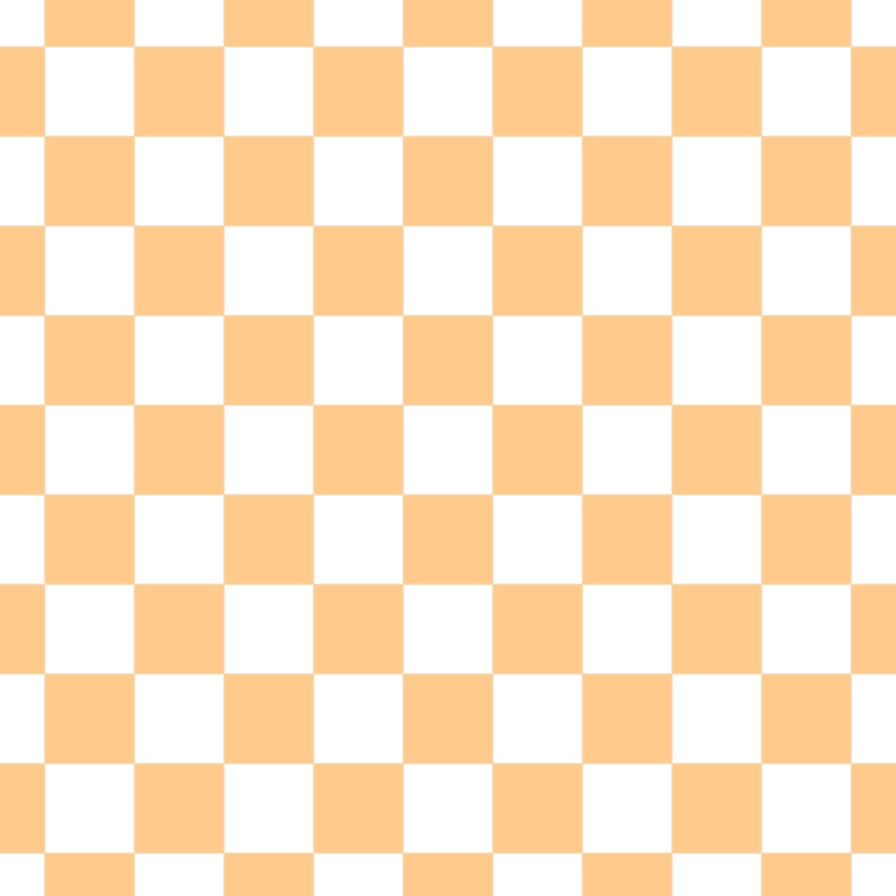
Write a WebGL 2 fragment shader that draws this pattern.

```glsl
#version 300 es
precision highp float;
// Peach and white checkerboard, ten squares across and ten down.
// A signed distance to the nearest square edge, negative inside peach,
// drives the soft edge and a faint dull rim just inside the peach squares.

uniform vec2 u_resolution;
out vec4 fragColor;

const float SQUARES = 10.0;                  // even, so that the board wraps
const vec2 EDGE_OFFSET = vec2(0.5, 0.478);   // first edges, in squares
const float EDGE_SOFTNESS = 0.022;           // half width of the blend, in squares
const float RIM_CENTER = -0.012;             // rim position, in squares
const float RIM_WIDTH = 0.03;                // rim reach, in squares
const float RIM_STRENGTH = 0.6;

const vec3 WHITE = vec3(1.0);
const vec3 PEACH = vec3(1.0, 0.793, 0.547);
const vec3 RIM = vec3(0.945, 0.805, 0.61);

// Triangle wave: distance to the nearest integer, its sign alternating per unit.
vec2 alternatingDistance(vec2 p) {
    return 0.5 - abs(mod(p + 0.5, 2.0) - 1.0);
}

// Distance to the board's edges: positive in white, negative in peach.
float checkerDistance(vec2 p) {
    vec2 d = alternatingDistance(p);
    return min(abs(d.x), abs(d.y)) * sign(d.x * d.y);
}

void main() {
    vec2 uv = gl_FragCoord.xy / u_resolution;
    float d = checkerDistance(uv * SQUARES - EDGE_OFFSET);

    // Keep the blend at least one pixel wide on small canvases.
    float pixel = SQUARES / min(u_resolution.x, u_resolution.y);
    float softness = max(EDGE_SOFTNESS, 0.5 * pixel);
    vec3 color = mix(PEACH, WHITE, smoothstep(-softness, softness, d));

    // Dull rim along the edges.
    float rim = 1.0 - smoothstep(0.0, RIM_WIDTH, abs(d - RIM_CENTER));
    color = mix(color, RIM, RIM_STRENGTH * rim);

    fragColor = vec4(color, 1.0);
}
```
